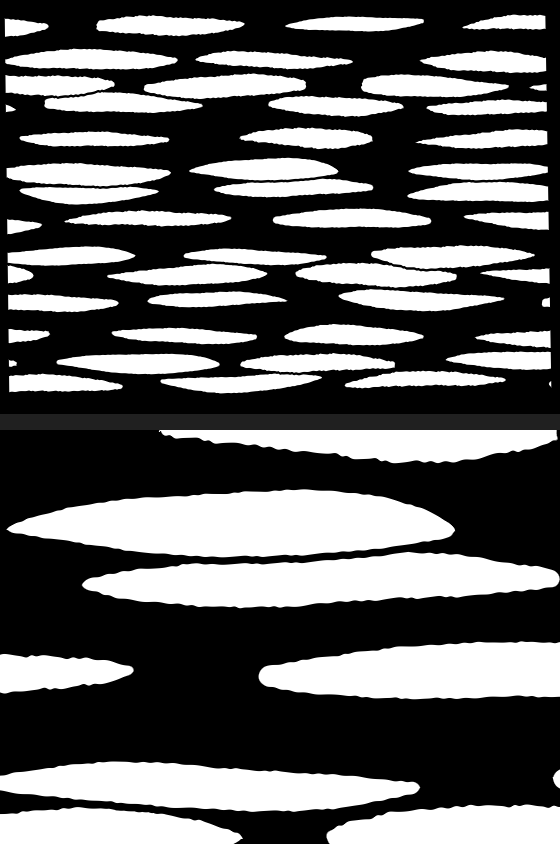
Top: the whole. Bottom: its middle third, enlarged.
A Shadertoy shader for this pattern:

```glsl
// Rows of long white lens-shaped slabs with ragged rims on a black ground.
// Each row is split into jittered cells holding one bent, tapered slab;
// rows are stacked bottom to top, and a thin seam parts slabs that overlap.

const float ROW_COUNT = 14.0;
const float ROW_PITCH = 0.0668;
const float CELL_WIDTH = 0.47;
const float SEAM_WIDTH = 0.006;
const vec3 GROUND = vec3(0.0);
const vec3 SLAB = vec3(1.0);

// Four random values in 0..1 for a cell
vec4 hash4(vec2 cell, float seed) {
    vec4 q = fract(vec4(cell.xyx, cell.y + seed) * vec4(0.1031, 0.1030, 0.0973, 0.1099) + seed * 0.137);
    q += dot(q, q.wzxy + 33.33);
    return fract((q.xxyz + q.yzzw) * q.zywx);
}

// Layered sines, about -1..1, for ragged rims
float ragged(float t, float phase) {
    float coarse = sin(t * 43.0 + phase);
    float medium = sin(t * 137.0 + phase * 2.3 + 1.7 * coarse);
    float fine = sin(t * 391.0 + phase * 3.1 + 2.0 * medium);
    return 0.35 * coarse + 0.35 * medium + 0.3 * fine;
}

// Maximum with a rounded corner of the given radius
float roundMax(float a, float b, float radius) {
    float blend = max(radius - abs(a - b), 0.0) / radius;
    return max(a, b) + blend * blend * radius * 0.25;
}

// Height of a row's centre line, with uneven spacing
float rowHeight(float row) {
    return 0.062 + ROW_PITCH * row + 0.012 * cos(1.9 * row);
}

// Signed distance to one slab; p is relative to the cell centre
float slabDistance(vec2 p, vec2 cell) {
    vec4 size = hash4(cell, 1.0);
    vec4 form = hash4(cell, 5.0);
    vec4 rim = hash4(cell, 9.0);

    float halfLength = mix(0.16, 0.222, sqrt(size.x));
    float thickness = mix(0.031, 0.054, size.y);
    float room = CELL_WIDTH * 0.5 - halfLength - 0.01;
    p.x -= room * (2.0 * size.z - 1.0);
    p.y -= 0.012 * (size.w - 0.5);

    // Bent and tilted axis
    float u = p.x / halfLength;
    float bend = 0.012 * (form.y - 0.5) * (u * u - 0.3);
    float wave = 0.0025 * sin(u * 4.0 + form.z * 6.28);
    p.y -= 0.06 * (form.x - 0.5) * p.x + bend + wave;

    // Lens taper with an off-centre bulge
    float skewed = u + 0.5 * (form.w - 0.5) * (1.0 - u * u);
    float taper = pow(max(1.0 - pow(abs(skewed), 2.4), 0.0), 0.8);

    // Upper and lower rims differ in depth and roughness
    float side = p.y > 0.0 ? 1.0 : -1.0;
    float share = 0.5 + side * 0.3 * (rim.x - 0.5);
    float roughness = mix(0.0007, 0.0024, rim.y);
    float noise = roughness * ragged(p.x, rim.z * 40.0 + side * 7.0);
    float across = abs(p.y) - thickness * share * taper - noise;

    // One end may be pointed while the other is cut off blunt
    vec2 cuts = mix(vec2(0.84), vec2(1.0), sqrt(vec2(rim.w, form.z)));
    float endCut = halfLength * (u < 0.0 ? cuts.x : cuts.y);
    float along = abs(p.x) - endCut + 0.003 * ragged(p.y, rim.z * 25.0);
    return roundMax(across, along, 0.007);
}

// Distance to the slab of this row nearest the point
float rowDistance(vec2 p, float row) {
    float shift = hash4(vec2(row, 3.0), 2.0).x;
    float column = p.x / CELL_WIDTH + shift;
    vec2 local = vec2((fract(column) - 0.5) * CELL_WIDTH, p.y - rowHeight(row));
    return slabDistance(local, vec2(floor(column) + 11.0, row + 4.0));
}

// Distance to the slightly slanted sheet that trims the rows
float sheetDistance(vec2 p, float width) {
    float left = 0.011 + 0.012 * (1.0 - p.y);
    float right = width - 0.036 + 0.016 * (1.0 - p.y);
    return max(left - p.x, p.x - right);
}

void mainImage(out vec4 fragColor, in vec2 fragCoord) {
    vec2 p = fragCoord / iResolution.y;
    float pixel = 1.0 / iResolution.y;

    // Stack rows upward, each one cutting a seam into those below
    float d = 1.0;
    for (float row = 0.0; row < ROW_COUNT; row++) {
        float upper = rowDistance(p, row);
        d = min(max(d, SEAM_WIDTH - upper), upper);
    }
    d = max(d, sheetDistance(p, iResolution.x / iResolution.y));

    float cover = clamp(0.5 - d / pixel, 0.0, 1.0);
    fragColor = vec4(mix(GROUND, SLAB, cover), 1.0);
}
```
